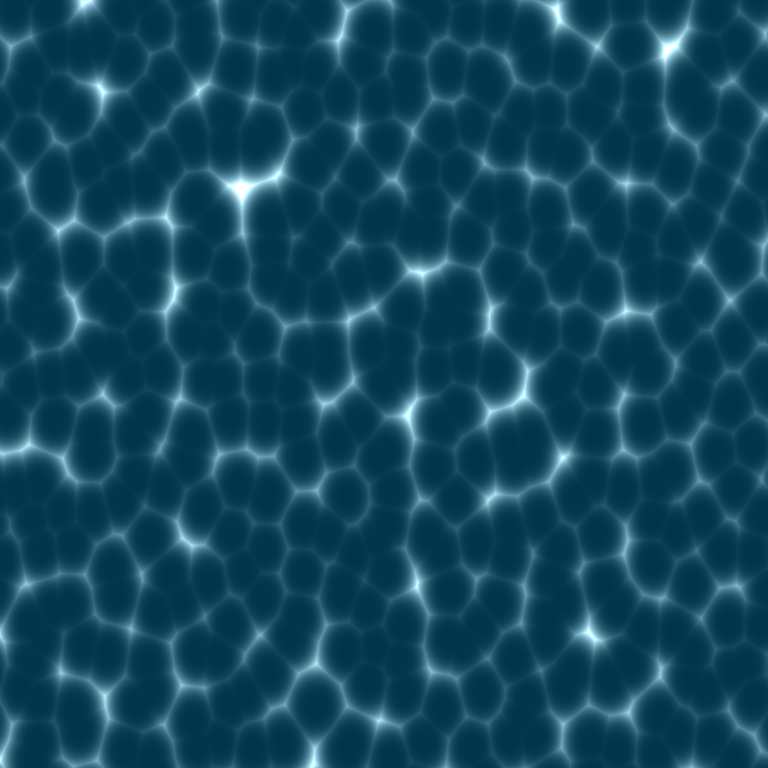
Reproduce this texture procedurally as a WebGL 2 fragment shader.

```glsl
#version 300 es
precision highp float;

// Caustic light on deep water: dark rounded cells divided by glowing seams.
// Cellular noise gives the distance to the nearest scattered point; a power
// of it keeps cell centres dark and flares where several cells meet.

uniform vec2 u_resolution;
out vec4 fragColor;

const vec2  CELLS      = vec2(22.0, 17.0);       // cells across and up the canvas
const float JITTER     = 1.0;                    // 0 = regular grid, 1 = fully scattered
const float GLOW_POWER = 4.1;                    // higher = thinner seams
const float GLOW_GAIN  = 0.94;                   // brightness of the seams
const vec3  DEEP_WATER = vec3(0.0, 0.208, 0.292);
const vec3  LIGHT      = vec3(1.0, 1.0, 0.99);

// Integer hash: two random values in 0..1 for each grid cell.
vec2 hash2(ivec2 cell) {
    uvec2 h = uvec2(cell + 4096) * 1664525u + 1013904223u;
    h.x += h.y * 1664525u;
    h.y += h.x * 1664525u;
    h ^= h >> 16u;
    h.x += h.y * 1664525u;
    h.y += h.x * 1664525u;
    h ^= h >> 16u;
    return vec2(h & 0xffffu) / 65536.0;
}

// Distance to the nearest scattered point, in grid cells.
float nearestPoint(vec2 p) {
    ivec2 home = ivec2(floor(p));
    vec2 local = fract(p);
    float nearestSq = 8.0;
    for (int y = -2; y <= 2; y++) {
        for (int x = -2; x <= 2; x++) {
            ivec2 offset = ivec2(x, y);
            vec2 point = mix(vec2(0.5), hash2(home + offset), JITTER);
            vec2 toPoint = vec2(offset) + point - local;
            nearestSq = min(nearestSq, dot(toPoint, toPoint));
        }
    }
    return sqrt(nearestSq);
}

void main() {
    vec2 uv = gl_FragCoord.xy / min(u_resolution.x, u_resolution.y);

    // Seams brighten with distance from the cell centres.
    float glow = GLOW_GAIN * pow(nearestPoint(uv * CELLS), GLOW_POWER);

    fragColor = vec4(clamp(DEEP_WATER + LIGHT * glow, 0.0, 1.0), 1.0);
}
```
